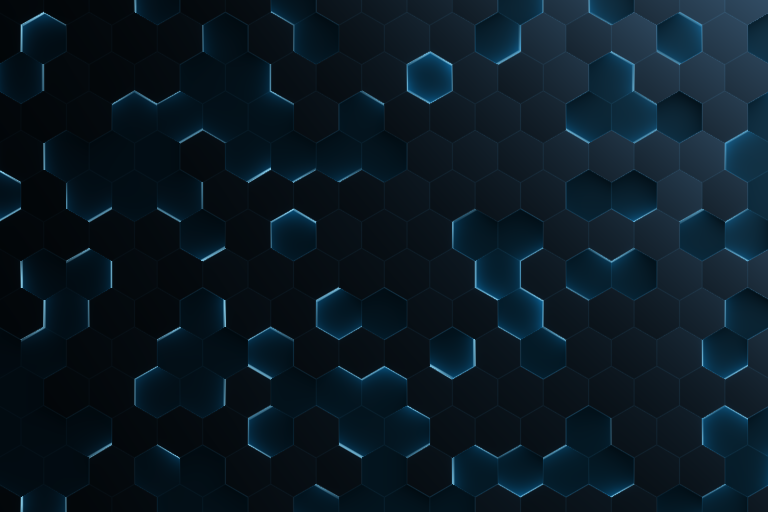
This pattern is drawn by a Shadertoy shader. Its source:

```glsl
// Dark hexagonal tiles at random heights, with cyan light leaking from the steps.
// Each pixel finds its hexagon, then loops over the six sides to add shadow,
// glow, a faint rim and, on some steps, a bright strip.
#define CELL 0.0887                     // tile width over canvas height
#define ORIGIN vec2(0.795, 0.7715)      // centre of one tile
#define RAISED 0.55                     // share of raised tiles
#define LIT 0.40                        // share of steps that shine
#define RIM_WIDTH 0.011
#define STRIP_WIDTH 0.030
#define GLOW_COLOR vec3(0.012, 0.190, 0.300)
#define STRIP_COLOR vec3(0.50, 0.76, 0.87)
#define RIM_COLOR vec3(0.10, 0.24, 0.32)

const vec2 GRID = vec2(1.0, 1.7320508);

float hash(vec2 p) {
    vec3 q = fract(vec3(p.xyx) * vec3(0.1031, 0.1030, 0.0973));
    q += dot(q, q.yzx + 33.33);
    return fract((q.x + q.y) * q.z);
}

// Nearest centre of a pointy-topped hexagon lattice with unit spacing
vec2 hexCenter(vec2 p) {
    vec2 a = GRID * floor(p / GRID + 0.5);
    vec2 b = GRID * (floor(p / GRID) + 0.5);
    return dot(p - a, p - a) < dot(p - b, p - b) ? a : b;
}

// Whole-number label of a tile centre
vec2 tileKey(vec2 center) {
    return floor(center * 2.0 / GRID + 0.5) + 200.0;
}

float tileHeight(vec2 key) {
    float r = hash(key);
    return 0.75 * step(1.0 - RAISED, r) + 0.25 * hash(key + 71.0);
}

// Slow variation from layered sines
float drift(vec2 p) {
    return 0.5 + 0.25 * sin(p.x * 0.9 + 1.7 * sin(p.y * 0.6))
               + 0.25 * sin(p.y * 1.1 - p.x * 0.5 + 2.0);
}

float band(float d, float halfWidth, float aa) {
    return 1.0 - smoothstep(halfWidth - aa, halfWidth + aa, d);
}

void mainImage(out vec4 fragColor, in vec2 fragCoord) {
    vec2 uv = fragCoord / iResolution.xy;
    vec2 p = (fragCoord / iResolution.y - ORIGIN) / CELL;
    float aa = 0.75 / (iResolution.y * CELL);

    vec2 center = hexCenter(p);
    vec2 local = p - center;
    vec2 key = tileKey(center);
    float h = tileHeight(key);
    float low = 1.0 - smoothstep(0.25, 0.70, h);

    // Ambient light: black at the left, pale at the upper right
    float side = smoothstep(-0.10, 0.80, uv.x);
    float corner = smoothstep(0.60, 1.55, uv.x + 0.55 * uv.y);
    vec3 top = mix(vec3(0.008, 0.022, 0.033), vec3(0.038, 0.072, 0.100), side);
    top += vec3(0.125, 0.180, 0.230) * corner * corner;
    top *= 0.90 + 0.25 * hash(key + 19.0) + 0.22 * dot(local, vec2(0.6, 0.8));
    vec3 pit = mix(vec3(0.008, 0.040, 0.064), vec3(0.016, 0.095, 0.140), side);
    pit += vec3(0.065, 0.115, 0.150) * corner * corner;
    vec3 col = mix(top, pit, low);

    float shade = 1.0, glow = 0.0, rim = 0.0, strip = 0.0;
    for (int k = 0; k < 6; k++) {
        float angle = float(k) * 1.0471976;
        vec2 dir = vec2(cos(angle), sin(angle));
        vec2 otherKey = tileKey(center + dir);
        vec2 edgeKey = key + otherKey;
        float rise = tileHeight(otherKey) - h;
        float jump = smoothstep(0.35, 0.70, abs(rise));
        float wall = smoothstep(0.15, 0.75, rise);

        // Distance to this side, and signed position along it
        float edge = 0.5 - dot(local, dir);
        float along = dot(local, vec2(-dir.y, dir.x));
        float d = length(vec2(edge, max(abs(along) - 0.289, 0.0)));

        // Steps that shine gather in patches and fade toward one end
        float r = hash(edgeKey + 7.0);
        float patchy = drift(center + 0.5 * dir);
        float on = jump * step(1.0 - LIT - 0.25 * (patchy - 0.5), r);
        float tilt = hash(edgeKey + 43.0) * 2.0 - 1.0;
        float power = on * (0.45 + 0.55 * hash(edgeKey + 29.0));
        power *= clamp(0.80 + 1.6 * tilt * along, 0.0, 1.0);
        power *= mix(1.0, 0.65, corner);

        // Walls throw shadow down and left, and leak light at their foot
        float facing = 0.45 + 0.40 * dot(dir, vec2(0.5, 0.866));
        shade *= 1.0 - wall * (1.0 - on) * facing * exp(-d * 4.5);
        glow += wall * (0.16 + 1.0 * power) * exp(-d * 5.5);
        glow += 0.20 * power * exp(-d * 16.0);

        // Thin rim everywhere; the strip widens on the lower tile
        float rimPower = 0.22 + 0.50 * jump * hash(edgeKey + 3.0);
        rim = max(rim, rimPower * band(d, RIM_WIDTH, aa));
        float wide = STRIP_WIDTH * (0.45 + 0.75 * hash(edgeKey + 11.0));
        wide *= mix(0.40, 1.35, step(0.0, rise));
        float core = 0.72 + 0.28 * band(abs(d - 0.3 * wide), 0.35 * wide, aa);
        strip = max(strip, power * core * band(d, wide, aa));
    }

    col = col * shade + GLOW_COLOR * min(glow, 1.3) * (0.65 + 0.35 * side);
    col += RIM_COLOR * rim * (0.35 + 0.65 * side);
    col = mix(col, STRIP_COLOR, clamp(strip * 1.15, 0.0, 1.0));
    fragColor = vec4(clamp(col, 0.0, 1.0), 1.0);
}
```
